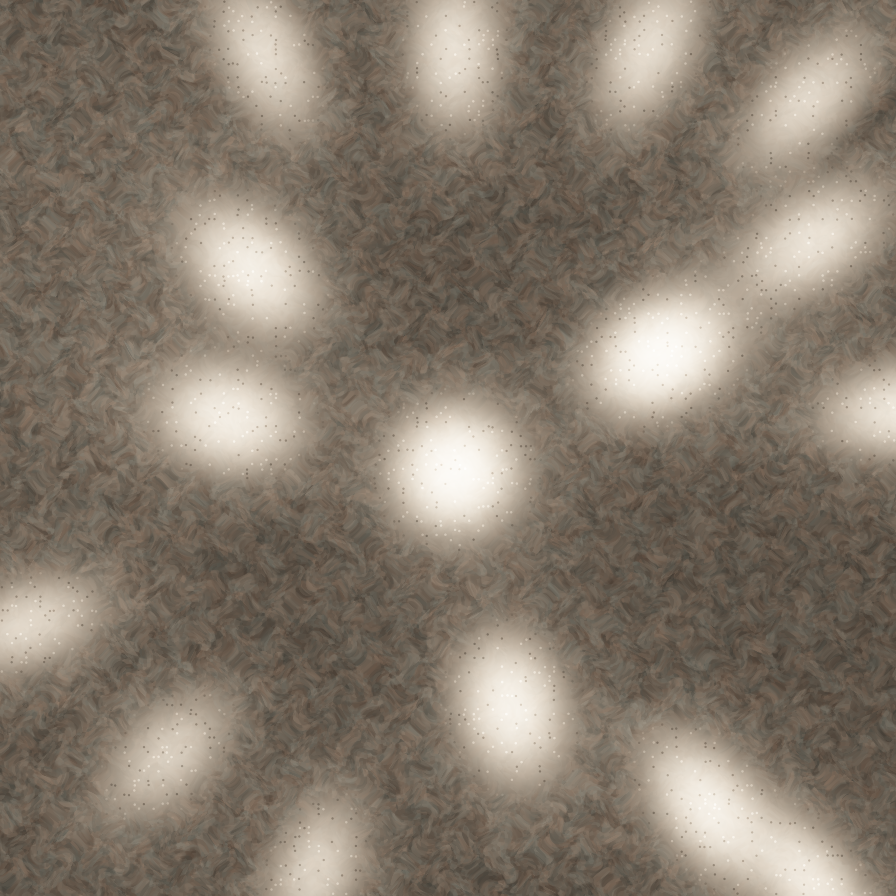
Write a WebGL 1 fragment shader that draws this background.

```glsl
precision highp float;
// A brown granite wall lit by scattered soft spotlights.
// Each lamp is a stretched gaussian pointing away from the hub; the stone is
// smooth cellular noise, and an exponential exposure turns light into colour.

uniform vec2 u_resolution;

#define HUB vec2(0.508, 0.475)
#define STONE vec3(0.545, 0.474, 0.398)
#define AMBIENT 0.86
#define CORE_RADIUS 0.053
#define HALO_RADIUS 0.110
#define HALO_SHIFT 0.025
#define FLAKE_SCALE 78.0
#define GRAIN_CONTRAST 0.62
#define TINT_CONTRAST 0.16
#define SPECK_SCALE 190.0
#define SPECK_DENSITY 0.16

vec3 hash3(vec2 p) {
  vec3 q = vec3(dot(p, vec2(127.1, 311.7)),
                dot(p, vec2(269.5, 183.3)),
                dot(p, vec2(419.2, 371.9)));
  return fract(sin(q) * 43758.5);
}

// Cellular noise whose random cell values blend softly at their borders.
vec3 flakes(vec2 p) {
  vec2 cell = floor(p);
  vec3 sum = vec3(0.0);
  float total = 0.0;
  for (int j = -1; j <= 1; j++) {
    for (int i = -1; i <= 1; i++) {
      vec2 id = cell + vec2(float(i), float(j));
      vec3 h = hash3(id);
      vec2 d = id + h.xy - p;
      float w = exp(-14.0 * dot(d, d));
      sum += w * hash3(id + 57.0);
      total += w;
    }
  }
  return sum / max(total, 0.00001) - 0.5;
}

// Layered flakes on gently bent coordinates.
vec3 granite(vec2 uv) {
  vec2 p = uv * FLAKE_SCALE;
  p += 0.35 * sin(p.yx * 1.7 + 2.0 * sin(p * 0.6));
  vec3 grain = 0.45 * flakes(p);
  grain += 0.40 * flakes(p * 1.9 + 31.0);
  grain += 0.30 * flakes(p * 3.6 + 73.0);
  return grain;
}

// Sparse round chips: positive is bright, negative is dark.
float specks(vec2 uv) {
  vec2 p = uv * SPECK_SCALE;
  vec3 h = hash3(floor(p) + 11.0);
  vec2 d = fract(p) - 0.35 - 0.3 * h.xy;
  float chip = 1.0 - smoothstep(0.12, 0.38, length(d));
  float side = fract(h.z * 91.7) < 0.5 ? -1.0 : 1.0;
  return chip * side * step(h.z, SPECK_DENSITY);
}

// One spotlight: a bright core and a wide halo pushed outward.
float lamp(vec2 uv, vec2 center, float power) {
  vec2 outward = center - HUB;
  float reach = length(outward);
  vec2 axis = reach > 0.001 ? outward / reach : vec2(1.0, 0.0);
  vec2 d = uv - center;
  vec2 q = vec2(dot(d, axis), dot(d, vec2(-axis.y, axis.x)));
  vec2 stretch = vec2(1.0 + 0.75 * reach, 1.0 - 0.45 * reach);
  vec2 core = q / (CORE_RADIUS * stretch);
  q.x -= HALO_SHIFT * min(reach * 4.0, 1.0);
  vec2 halo = q / (HALO_RADIUS * stretch);
  return power * exp(-dot(core, core))
       + (0.22 + 0.06 * power) * exp(-dot(halo, halo));
}

float allLamps(vec2 uv) {
  // Inner lamps
  float light = lamp(uv, HUB, 7.0);
  light += lamp(uv, vec2(0.738, 0.605), 6.8);
  light += lamp(uv, vec2(0.570, 0.212), 4.8);
  light += lamp(uv, vec2(0.257, 0.533), 4.3);
  light += lamp(uv, vec2(0.281, 0.700), 4.3);
  // Outer lamps, counterclockwise from the right
  light += lamp(uv, vec2(1.008, 0.543), 3.6);
  light += lamp(uv, vec2(0.905, 0.730), 3.2);
  light += lamp(uv, vec2(0.900, 0.888), 2.6);
  light += lamp(uv, vec2(0.723, 0.945), 2.9);
  light += lamp(uv, vec2(0.508, 0.942), 3.1);
  light += lamp(uv, vec2(0.297, 0.938), 2.8);
  light += lamp(uv, vec2(0.030, 0.303), 2.6);
  light += lamp(uv, vec2(0.188, 0.158), 2.2);
  light += lamp(uv, vec2(0.352, 0.028), 2.4);
  light += lamp(uv, vec2(0.790, 0.100), 4.4);
  return light + lamp(uv, vec2(0.905, 0.015), 3.6);
}

void main() {
  vec2 uv = gl_FragCoord.xy / u_resolution;
  float glow = allLamps(uv);

  // Faint wash on the left, thin shadow at the upper right
  vec2 wash = (uv - vec2(0.06, 0.72)) / vec2(0.16, 0.32);
  vec2 s = uv - vec2(0.975, 0.865);
  vec2 shade = vec2(dot(s, vec2(0.72, 0.69)), dot(s, vec2(-0.69, 0.72)));
  shade /= vec2(0.065, 0.014);
  float light = AMBIENT + glow + 0.22 * exp(-dot(wash, wash));
  light *= 1.0 - 0.3 * exp(-dot(shade, shade));

  // The glow veils the stone and reveals the chips
  float veil = smoothstep(0.05, 1.1, glow);
  vec3 grain = granite(uv) * mix(1.0, 0.2, veil);
  light *= 1.0 + GRAIN_CONTRAST * grain.x;
  light *= 1.0 + 0.38 * specks(uv) * smoothstep(0.25, 1.2, glow);
  vec3 tint = 1.0 + TINT_CONTRAST * grain.y * vec3(1.0, -0.2, -0.7);

  gl_FragColor = vec4(1.0 - exp(-STONE * tint * light), 1.0);
}
```
